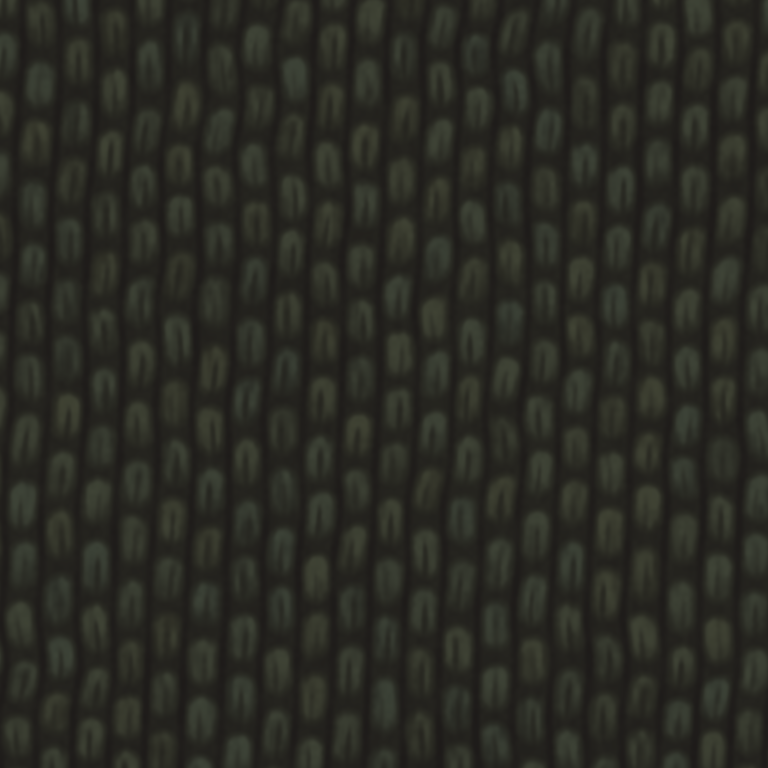
Give the GLSL for this texture, as a three.js fragment shader.

```glsl
// Dark olive knitted cloth: narrow upright stitches climbing in slanted rows.
varying vec2 vUv;

const float COLUMNS = 21.0;
const float ROWS = 13.0;
const float STITCH_ASPECT = 1.6;   // stitch height over column width
const float LEAN = 0.03;           // sideways lean of the columns
const float ROW_RISE = 0.46;       // climb of the rows per column

const vec3 SEAM_COLOR = vec3(0.116, 0.105, 0.099);
const vec3 CLOTH_COLOR = vec3(0.157, 0.157, 0.131);
const vec3 YARN_COLOR = vec3(0.240, 0.255, 0.205);
const vec3 COOL_TINT = vec3(0.97, 1.01, 1.04);
const vec3 WARM_TINT = vec3(1.02, 1.00, 0.96);

float hash(vec2 p) {
  vec3 q = fract(vec3(p.xyx) * 0.1031);
  q += dot(q, q.yzx + 33.33);
  return fract((q.x + q.y) * q.z);
}

float noise(vec2 p) {
  vec2 i = floor(p);
  vec2 f = fract(p);
  f = f * f * (3.0 - 2.0 * f);
  float low = mix(hash(i), hash(i + vec2(1.0, 0.0)), f.x);
  float high = mix(hash(i + vec2(0.0, 1.0)), hash(i + vec2(1.0, 1.0)), f.x);
  return mix(low, high, f.y);
}

// Distance to an upright capsule centred on the origin.
float capsule(vec2 p, float halfLength, float radius) {
  p.y -= clamp(p.y, -halfLength, halfLength);
  return length(p) - radius;
}

// Soft stitch body with a crease that opens toward its foot.
float stitch(vec2 p, float creaseShift, float creaseDepth) {
  float body = 1.0 - smoothstep(-0.22, 0.12, capsule(p, 0.27, 0.39));
  float offset = (p.x - creaseShift) / 0.09;
  float crease = exp(-offset * offset) * (1.0 - smoothstep(0.0, 0.5, p.y));
  float crown = mix(0.62, 1.0, smoothstep(-0.6, 0.15, p.y));
  return body * crown * (1.0 - creaseDepth * crease);
}

// Slow drift of the grid, so the columns and rows wander a little.
vec2 wander(vec2 uv) {
  vec2 drift = vec2(noise(uv * vec2(9.0, 15.0) + 3.0),
                    noise(uv * vec2(8.0, 6.0) + 41.0));
  return (drift - 0.5) * vec2(0.22, 0.30);
}

void main() {
  vec2 uv = vUv;

  // Column and row grid with a steady climb to the right
  vec2 grid = vec2(uv.x - LEAN * uv.y, uv.y) * vec2(COLUMNS, ROWS) + wander(uv);
  float column = floor(grid.x);
  grid.y -= ROW_RISE * column;
  grid.y += 0.16 * (hash(vec2(column, 71.0) + 50.0) - 0.5);
  vec2 cell = floor(grid) + 50.0;
  vec2 local = fract(grid) - 0.5;

  // Variation from stitch to stitch
  float strength = mix(0.50, 0.72, hash(cell + 7.0));
  float tone = hash(cell + 19.0);
  float creaseShift = 0.14 * (hash(cell + 31.0) - 0.5);
  float creaseDepth = mix(0.25, 0.75, hash(cell + 43.0));
  float nudge = 0.10 * (hash(cell + 59.0) - 0.5);

  // Stitch, seam and lengthwise fibres
  vec2 p = vec2(local.x, local.y * STITCH_ASPECT + nudge);
  float yarn = stitch(p, creaseShift, creaseDepth);
  float seamDepth = mix(0.5, 1.0, noise(uv * vec2(42.0, 20.0) + 23.0));
  float seam = seamDepth * smoothstep(0.30, 0.5, abs(local.x));
  float fibre = noise(uv * vec2(110.0, 42.0)) - 0.5;
  float patchiness = noise(uv * 5.0 + 13.0) - 0.5;

  float light = 0.20 * (1.0 - seam) + strength * yarn;
  light += 0.30 * fibre * (0.30 + yarn) + 0.05 * patchiness;
  light = clamp(light, 0.0, 1.0);

  // Shade from seam through cloth to lit yarn
  vec3 color = mix(SEAM_COLOR, CLOTH_COLOR, smoothstep(-0.08, 0.42, light));
  color = mix(color, YARN_COLOR, smoothstep(0.30, 1.0, light));
  color *= mix(vec3(1.0), mix(WARM_TINT, COOL_TINT, tone), yarn);
  color *= 1.0 + 0.06 * (noise(uv * 150.0 + 9.0) - 0.5);

  gl_FragColor = vec4(color, 1.0);
}
```
